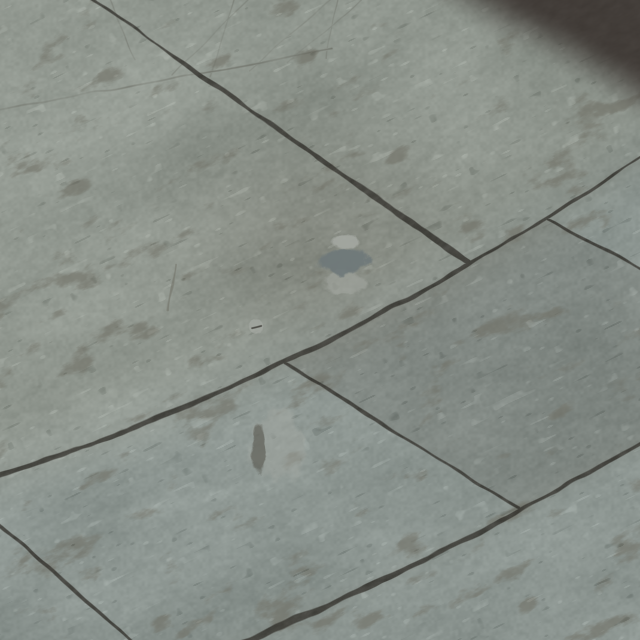
A Shadertoy shader for this texture:

```glsl
// Worn grey stone paving seen at an angle: three courses of large slabs, with
// gently curved course joints and staggered cross joints that fan in perspective.
// Layered noise adds mottling and flecks; chips, scratches and a shadow finish it.

#define STONE vec3(0.552, 0.578, 0.547)
#define JOINT vec3(0.225, 0.220, 0.200)
#define SHADOW vec3(0.250, 0.228, 0.212)
#define PALE vec3(0.650, 0.665, 0.640)
#define CHIP vec3(0.430, 0.470, 0.475)
#define STAIN vec3(0.440, 0.440, 0.400)
#define JOINT_WIDTH 0.0024
#define MOTTLE 0.11
#define GRAIN 0.055

float hash(vec2 p) {
    vec3 q = fract(vec3(p.xyx) * 0.1031);
    q += dot(q, q.yzx + 33.33);
    return fract((q.x + q.y) * q.z);
}

float noise(vec2 p) {
    vec2 i = floor(p), f = fract(p);
    f = f * f * (3.0 - 2.0 * f);
    return mix(mix(hash(i), hash(i + vec2(1, 0)), f.x),
               mix(hash(i + vec2(0, 1)), hash(i + vec2(1, 1)), f.x), f.y);
}

float fbm(vec2 p) {
    float sum = 0.0, amp = 0.5;
    for (int i = 0; i < 5; i++) {
        sum += amp * noise(p);
        p = mat2(1.6, 1.2, -1.2, 1.6) * p + 7.3;
        amp *= 0.5;
    }
    return sum;
}

// Signed height above a line through q, scaled to perpendicular distance
float lineSide(vec2 p, vec2 q, float slope) {
    return (p.y - q.y - slope * (p.x - q.x)) * inversesqrt(1.0 + slope * slope);
}

float segment(vec2 p, vec2 a, vec2 b) {
    vec2 d = b - a;
    return length(p - a - d * clamp(dot(p - a, d) / dot(d, d), 0.0, 1.0));
}

float stroke(float d, float halfWidth) {
    float aa = 0.9 / iResolution.y;
    return 1.0 - smoothstep(halfWidth - aa, halfWidth + aa, abs(d));
}

float blob(vec2 p, vec2 centre, vec2 radius) {
    vec2 q = (p - centre) / radius;
    return exp(-dot(q, q));
}

// Ragged patch with a firm edge
float patchMask(vec2 p, vec2 centre, vec2 radius) {
    float ragged = 0.9 * (fbm(p * 45.0) - 0.5);
    return 1.0 - smoothstep(0.75, 1.0, length((p - centre) / radius) + ragged);
}

float upperCourse(float x) { return 0.258 + x * (0.317 + 0.18 * x); }
float lowerCourse(float x) { return -0.146 + x * (0.323 + 0.13 * x); }

void mainImage(out vec4 fragColor, in vec2 fragCoord) {
    vec2 uv = fragCoord / iResolution.xy;
    vec2 p = uv + 0.004 * (vec2(noise(uv * 28.0), noise(uv * 28.0 + 50.0)) - 0.5);
    float above = p.y - upperCourse(p.x), below = p.y - lowerCourse(p.x);
    float middle = step(above, 0.0) * step(0.0, below);

    // Joints: two courses, one upper cross joint, three fanned middle ones
    float wear = JOINT_WIDTH * (0.55 + 0.9 * noise(uv * 17.0) + 0.4 * noise(uv * 70.0));
    float joint = stroke(above * 0.89, wear * mix(1.35, 0.9, p.x));
    joint = max(joint, stroke(below * 0.89, wear * mix(2.2, 0.8, p.x)));
    float cross1 = lineSide(p, vec2(0.729, 0.592), -0.70);
    float swell = 0.7 + 0.7 * smoothstep(0.2, 0.45, p.x);
    joint = max(joint, step(0.0, above) * stroke(cross1, wear * swell));
    float slab = -2.0;
    for (float k = -1.0; k < 2.0; k++) {
        float x = 0.443 + k * (0.46 - 0.05 * k);
        float slope = -0.62 + k * (0.173 - 0.083 * k);
        float side = lineSide(p, vec2(x, upperCourse(x)), slope);
        slab += step(0.0, side);
        joint = max(joint, middle * stroke(side, wear * 0.8));
    }

    // Stone: broad tone, mottling stretched along the courses, fine grain
    vec2 q = mat2(0.9, -0.43, 0.43, 0.9) * uv;
    float cloud = fbm(q * vec2(5.0, 9.0)) - 0.48;
    float grain = fbm(q * vec2(65.0, 120.0)) - 0.48;
    vec3 col = STONE + MOTTLE * cloud + GRAIN * grain + 0.03 * (noise(uv * 210.0) - 0.5);
    col += 0.032 * blob(uv, vec2(0.08, 0.62), vec2(0.28, 0.4));
    col += vec3(-0.012, -0.002, 0.012) * smoothstep(0.1, -0.1, above);
    col -= vec3(0.035, 0.042, 0.044) * middle * step(-0.5, slab) * step(slab, 0.5);
    col -= vec3(0.045, 0.055, 0.058) * blob(uv, vec2(0.50, 0.62), vec2(0.20, 0.15));
    float smudge = smoothstep(0.60, 0.78, fbm(q * vec2(17.0, 36.0) + 9.0));
    col = mix(col, STAIN, 0.6 * smudge);
    float fleck = noise(q * vec2(48.0, 130.0) + 20.0);
    col += 0.05 * smoothstep(0.84, 0.97, fleck) - 0.06 * smoothstep(0.13, 0.02, fleck);
    col += 0.03 * blob(vec2(uv.x, uv.y - 0.21 * uv.x), vec2(0.28, 0.155), vec2(0.22, 0.012));

    // Scratches: one long faint line and a loose fan at the top
    float scratch = stroke(segment(p, vec2(-0.02, 0.826), vec2(0.31, 0.885)), 0.0013);
    scratch = max(scratch, 1.5 * stroke(segment(p, vec2(0.31, 0.885), vec2(0.52, 0.925)), 0.0013));
    for (float i = 0.0; i < 6.0; i++) {
        vec2 foot = vec2(0.21 + 0.06 * i, 0.87 + 0.05 * hash(vec2(i, 3.0)));
        vec2 tip = foot + vec2(0.26 * hash(vec2(i, 8.0)) - 0.09, 0.13);
        scratch = max(scratch, 0.7 * stroke(segment(p, foot, tip), 0.001));
    }
    col = mix(col, STAIN * 0.85, 0.38 * scratch * (0.4 + noise(uv * 30.0)));

    // Chips: grey hollow between pale flakes, a nick, and a rough scar
    col = mix(col, PALE, 0.85 * patchMask(uv, vec2(0.539, 0.622), vec2(0.024, 0.013)));
    col = mix(col, PALE, 0.55 * patchMask(uv, vec2(0.535, 0.558), vec2(0.036, 0.021)));
    col = mix(col, CHIP, 0.9 * patchMask(uv, vec2(0.535, 0.592), vec2(0.043, 0.021)));
    col = mix(col, PALE, 0.7 * patchMask(uv, vec2(0.400, 0.491), vec2(0.014, 0.013)));
    col = mix(col, JOINT, 0.8 * stroke(segment(p, vec2(0.394, 0.488), vec2(0.407, 0.491)), 0.0015));
    col = mix(col, PALE, 0.4 * patchMask(uv, vec2(0.435, 0.303), vec2(0.045, 0.06)));
    col = mix(col, STAIN * 0.8, 0.65 * patchMask(uv, vec2(0.405, 0.297), vec2(0.012, 0.043)));
    float crack = segment(p, vec2(0.262, 0.515), vec2(0.275, 0.585));
    col = mix(col, STAIN, 0.6 * stroke(crack, 0.003 * noise(uv * 40.0)));

    // Dirt beside the joints, the joints themselves, and the corner shadow
    float dirt = exp(-90.0 * min(abs(above), abs(below)));
    col = mix(col, STAIN, 0.16 * dirt);
    col = mix(col, JOINT + 0.12 * grain, 0.85 * joint);
    float shade = lineSide(uv, vec2(0.70, 1.0), -0.567) + 0.02 * cloud;
    col = mix(col, SHADOW + 0.04 * grain, 0.97 * smoothstep(-0.022, 0.062, shade));
    fragColor = vec4(clamp(col, 0.0, 1.0), 1.0);
}
```
